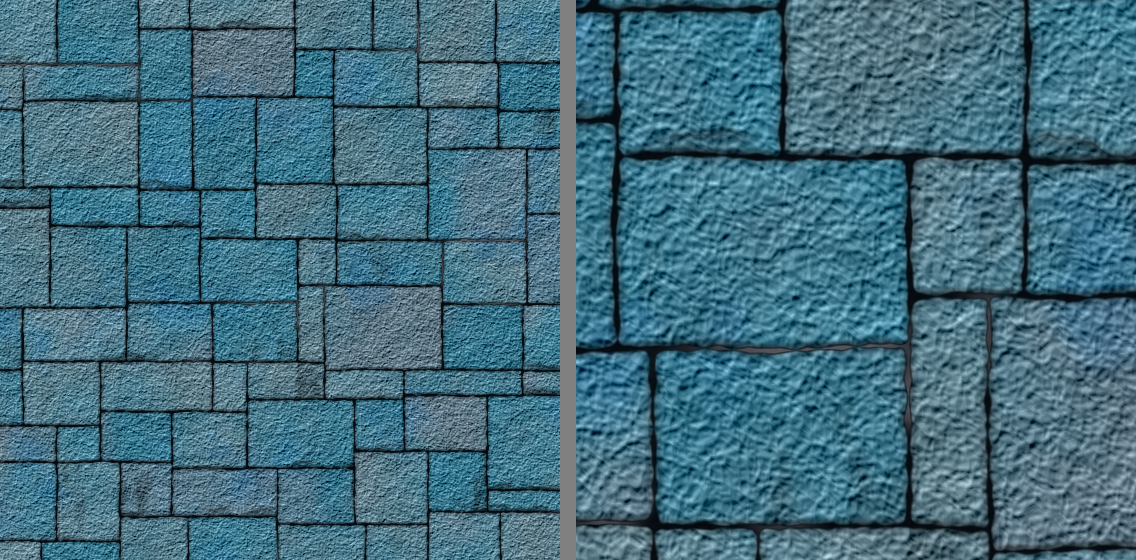
Left: the whole. Right: its middle third, enlarged.
This texture is drawn by a Shadertoy shader. Its source:

```glsl
// Draws a wall of rough blue-teal ashlar blocks with thin dark joints.

vec2 hash2(vec2 p) {
    vec3 q = fract((p.xyx + 17.0) * vec3(0.1031, 0.1030, 0.0973));
    q += dot(q, q.yzx + 33.33);
    return fract((q.xx + q.yz) * q.zy);
}

// Distance to the nearest scattered point
float cellular(vec2 p) {
    vec2 cell = floor(p), f = fract(p);
    float nearest = 4.0;
    for (int y = -1; y <= 1; y++)
        for (int x = -1; x <= 1; x++) {
            vec2 offset = vec2(x, y);
            vec2 toPoint = offset + hash2(cell + offset) - f;
            nearest = min(nearest, dot(toPoint, toPoint));
        }
    return sqrt(nearest);
}

// Layered, rotated and bent sines, roughly -1 to 1
float waves(vec2 p) {
    float sum = 0.0, amp = 0.5;
    for (int i = 0; i < 5; i++) {
        p = mat2(0.8, 0.6, -0.6, 0.8) * p * 1.7 + 2.3;
        sum += amp * sin(p.x + 1.6 * sin(p.y));
        amp *= 0.62;
    }
    return sum;
}

// Height of the split stone face, bent so that the grain is ragged
float stoneHeight(vec2 p) {
    mat2 turn = mat2(0.8, 0.6, -0.6, 0.8);
    p += 0.0022 * vec2(waves(p * 55.0), waves(p.yx * 55.0 + 4.0));
    return 0.42 * cellular(p * vec2(200.0, 235.0))
         + 0.42 * cellular(turn * p * 118.0)
         + 0.34 * cellular(p * turn * 58.0)
         + 0.55 * cellular(turn * turn * p * 24.0);
}

bool isEven(vec2 cell) { return mod(cell.x + cell.y, 2.0) < 0.5; }

// Even cells hold a horizontal seam, odd cells a vertical one
float seam(vec2 cell) {
    return (isEven(cell) ? cell.y : cell.x) + mix(0.13, 0.87, hash2(cell).x);
}

// Finds the block around p: its id and its lower and upper corners
vec2 findBlock(vec2 p, out vec2 lo, out vec2 hi) {
    vec2 cell = floor(p), id = cell;
    if (isEven(cell)) {
        float above = step(seam(cell), p.y);
        id += vec2(step(seam(cell + vec2(0.0, above * 2.0 - 1.0)), p.x), above);
    } else {
        float right = step(seam(cell), p.x);
        id += vec2(right, step(seam(cell + vec2(right * 2.0 - 1.0, 0.0)), p.y));
    }
    float lowerLeft = seam(id - 1.0), upperRight = seam(id);
    float upperLeft = seam(id - vec2(1, 0)), lowerRight = seam(id - vec2(0, 1));
    bool level = isEven(id);
    lo = level ? vec2(upperLeft, lowerLeft) : vec2(lowerLeft, lowerRight);
    hi = level ? vec2(lowerRight, upperRight) : vec2(upperRight, upperLeft);
    return id;
}

void mainImage(out vec4 fragColor, in vec2 fragCoord) {
    vec2 uv = fragCoord / iResolution.y;

    // Block layout, with slightly uneven edges
    vec2 grid = vec2(7.2, 9.3), lo, hi;
    vec2 bent = uv + 0.0014 * vec2(waves(uv * 18.0), waves(uv.yx * 18.0 + 5.0));
    vec2 id = findBlock(bent * grid + 3.0, lo, hi);
    vec2 halfSize = (hi - lo) / grid * 0.5;
    vec2 local = bent - ((lo + hi) * 0.5 - 3.0) / grid;
    vec2 q = abs(local) - halfSize + 0.006;
    float edge = length(max(q, 0.0)) + min(max(q.x, q.y), 0.0) - 0.006;
    edge += 0.0028 * (cellular(uv * 75.0) - 0.5);

    // Stone tint: teal, grey, mauve and blue patches
    vec2 tone = hash2(id + 41.0), trait = hash2(id + 87.0);
    float patches = waves(uv * 6.0 + tone * 9.0);
    float streaks = waves(uv * vec2(18.0, 6.0) + trait * 20.0);
    vec3 color = mix(vec3(0.20, 0.45, 0.54), vec3(0.37, 0.485, 0.53),
                     smoothstep(0.0, 1.0, 0.15 + 0.65 * tone.x + 0.3 * patches));
    color = mix(color, vec3(0.39, 0.45, 0.51), 0.5 * smoothstep(0.8, 1.0, tone.y + 0.15 * patches));
    color = mix(color, vec3(0.17, 0.43, 0.61), 0.35 * smoothstep(0.3, 1.0, waves(uv * 8.0 + 3.0)));
    color *= 0.98 + 0.08 * trait.x + 0.05 * waves(uv * 22.0);
    color *= 1.0 - 0.33 * smoothstep(0.35, 1.1, streaks) * smoothstep(0.5, 0.95, trait.y);

    // Rough relief lit from above, deepest in the pits
    float relief = stoneHeight(uv) - stoneHeight(uv + vec2(-0.0010, 0.0022));
    relief -= 0.6 * max(-relief - 0.17, 0.0);
    color += relief * vec3(0.72, 0.72, 0.72);

    // Broken lip along the foot of some blocks
    float foot = local.y + halfSize.y;
    float lip = 0.009 + 0.006 * waves(vec2(uv.x * 28.0, 0.0) + tone * 30.0);
    float chipped = step(0.5, trait.x) * smoothstep(-0.1, 0.5, waves(uv * vec2(12.0, 3.0) + 8.0));
    color *= 1.0 - chipped * (0.6 * exp(-abs(foot - lip) * 500.0) + 0.2 * smoothstep(lip, lip - 0.003, foot));

    // Edge shading, then dark joints with some pale mortar
    color *= 1.0 - 0.25 * smoothstep(-0.007, -0.002, edge);
    color *= 1.0 - 0.25 * smoothstep(0.006, 0.002, foot);
    float mortar = 0.75 * smoothstep(0.5, 0.9, waves(uv * 5.0 + 11.0)) * smoothstep(-0.0018, -0.0004, edge);
    vec3 joint = mix(vec3(0.01, 0.03, 0.05), vec3(0.46, 0.43, 0.45), mortar);
    color = mix(color, joint, 0.95 * smoothstep(-0.0027, -0.0006, edge));

    fragColor = vec4(clamp(color, vec3(0.01, 0.03, 0.05), vec3(1.0)), 1.0);
}
```
